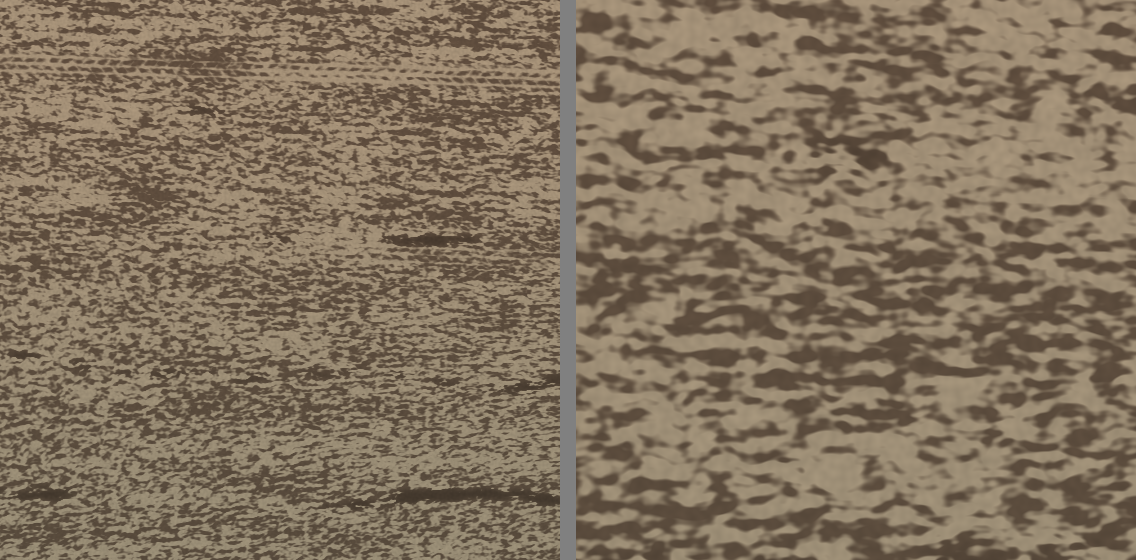
Left: the whole. Right: its middle third, enlarged.
Give the GLSL for this texture, as a WebGL 1 fragment shader.

```glsl
precision highp float;
// Raked sandy ground: speckled grain, streaky ruts, tyre treads and dark ridges.
uniform vec2 u_resolution;

#define GRAIN_FREQ vec2(56.0, 122.0)
#define FINE_FREQ vec2(125.0, 225.0)
#define STREAK_FREQ vec2(24.0, 135.0)
#define EDGE_SOFTNESS 0.23
#define DARK_BIAS -0.035
#define TREAD_CELL vec2(0.0215, 0.0135)
#define RIDGE_SPACING 0.237
#define SAND_LIGHT vec3(0.625, 0.565, 0.475)
#define SAND_DARK vec3(0.355, 0.295, 0.240)
#define SOIL_DEEP vec3(0.250, 0.205, 0.165)

float hash(vec2 p) {
  vec3 q = fract(vec3(p.xyx) * 0.1031);
  q += dot(q, q.yzx + 33.33);
  return fract((q.x + q.y) * q.z);
}

vec2 cornerGradient(vec2 cell) {
  float angle = 6.2832 * hash(cell);
  return vec2(cos(angle), sin(angle));
}

// Gradient noise, roughly -0.7 to 0.7
float noise(vec2 p) {
  p += 61.0;
  vec2 i = floor(p), f = fract(p);
  vec2 u = f * f * f * (f * (f * 6.0 - 15.0) + 10.0);
  vec2 e = vec2(1.0, 0.0);
  float a = dot(cornerGradient(i), f);
  float b = dot(cornerGradient(i + e.xy), f - e.xy);
  float c = dot(cornerGradient(i + e.yx), f - e.yx);
  float d = dot(cornerGradient(i + e.xx), f - e.xx);
  return mix(mix(a, b, u.x), mix(c, d, u.x), u.y);
}

float band(float offset, float width) {
  float t = offset / width;
  return exp(-t * t);
}

// Staggered, slanted lozenges; positive inside each dark dash
float treadPattern(vec2 p) {
  vec2 g = p / TREAD_CELL;
  float row = floor(g.y);
  float slant = 0.45 * (2.0 * step(1.0, mod(row, 3.0)) - 1.0);
  float v = fract(g.y) - 0.5;
  float u = fract(g.x + 0.5 * mod(row, 2.0) + slant * v) - 0.5;
  vec2 q = vec2(u, v) * vec2(1.0, 1.25);
  q *= q;
  return 1.1 * (0.36 - sqrt(sqrt(dot(q, q))));
}

// Mottled grain whose direction and elongation drift over the ground
float sandGrain(vec2 p) {
  float slope = mix(0.13, -0.05, smoothstep(0.05, 0.65, p.y));
  vec2 q = p;
  q.y -= slope * (p.x - 0.5);
  q += 0.004 * vec2(noise(p * 34.0), noise(p * 34.0 + 17.0));
  float streaky = smoothstep(-0.3, 0.4, noise(p * vec2(3.0, 11.0) + 5.0));
  float coarse = noise(q * GRAIN_FREQ);
  float fine = noise(q * FINE_FREQ + 9.0);
  float streak = noise(q * STREAK_FREQ + 31.0);
  return 0.75 * coarse + 0.5 * fine + mix(0.2, 0.65, streaky) * streak;
}

// Broken dark clumps along gently wandering ridges
float ridgeClumps(vec2 p, float grain) {
  float lumps = noise(p * vec2(17.0, 38.0) + 3.0);
  float clumps = 0.0;
  for (int i = 0; i < 4; i++) {
    float k = float(i);
    float tilt = 0.06 * (hash(vec2(k, 4.0)) - 0.7);
    float centre = 0.10 + RIDGE_SPACING * k + tilt * (p.x - 0.5);
    centre += 0.035 * noise(vec2(p.x * 4.0, k * 7.3 + 0.4));
    float gate = smoothstep(-0.15, 0.3, noise(vec2(p.x * 4.5 + k * 5.0, k * 3.7 + 0.6)));
    float strength = mix(gate, 1.0, k == 1.0 ? 0.55 : 0.0);
    clumps = max(clumps, strength * band(p.y - centre, 0.019));
  }
  return clumps * smoothstep(0.3, 0.85, clumps * 0.65 + 0.75 * lumps + 0.3 * grain);
}

void main() {
  vec2 p = gl_FragCoord.xy / u_resolution.y;
  float grain = sandGrain(p);

  // Tyre treads replace the loose grain inside two shallow tracks
  vec2 upper = vec2(p.x, p.y - 0.888 + 0.03 * p.x);
  vec2 lower = vec2(p.x, p.y - 0.575 + 0.04 * p.x);
  float upperMask = smoothstep(0.027, 0.017, abs(upper.y));
  float lowerMask = smoothstep(0.02, 0.012, abs(lower.y)) * smoothstep(0.5, 0.7, p.x);
  float marks = mix(grain, treadPattern(upper) + 0.35 * grain, 0.9 * upperMask);
  marks = mix(marks, treadPattern(lower) + 0.5 * grain, 0.75 * lowerMask);

  // Long horizontal ruts
  float sag = p.y + 0.02 * p.x;
  float ruts = band(sag - 0.935, 0.025) + 0.7 * band(sag - 1.0, 0.025);
  ruts += 0.9 * band(sag - 0.66, 0.03) + 0.6 * band(sag - 0.775, 0.025);
  float groove = noise(vec2(p.x * 9.0, sag * 72.0) + 13.0);

  // Broad light and dark patches
  float patches = 0.22 * noise(p * vec2(3.0, 13.0) + 21.0);
  patches += 0.28 * noise(p * vec2(7.0, 32.0) + 43.0);
  float clumps = ridgeClumps(p, grain);

  float shade = marks + DARK_BIAS + patches + 0.95 * ruts * groove + 0.8 * clumps;
  float ink = smoothstep(-EDGE_SOFTNESS, EDGE_SOFTNESS, shade);
  vec3 color = mix(SAND_LIGHT, SAND_DARK, ink);
  color = mix(color, SOIL_DEEP, 0.8 * clumps * ink);

  // Fine speckle, warm far ground and greyer near ground
  float speckle = noise(p * 190.0 + 7.0) + 0.6 * noise(p * vec2(40.0, 70.0) + 71.0);
  color *= 1.0 + 0.07 * speckle;
  color *= mix(vec3(0.96, 0.98, 0.97), vec3(1.04, 1.01, 0.99), smoothstep(0.0, 0.9, p.y));
  gl_FragColor = vec4(color, 1.0);
}
```
